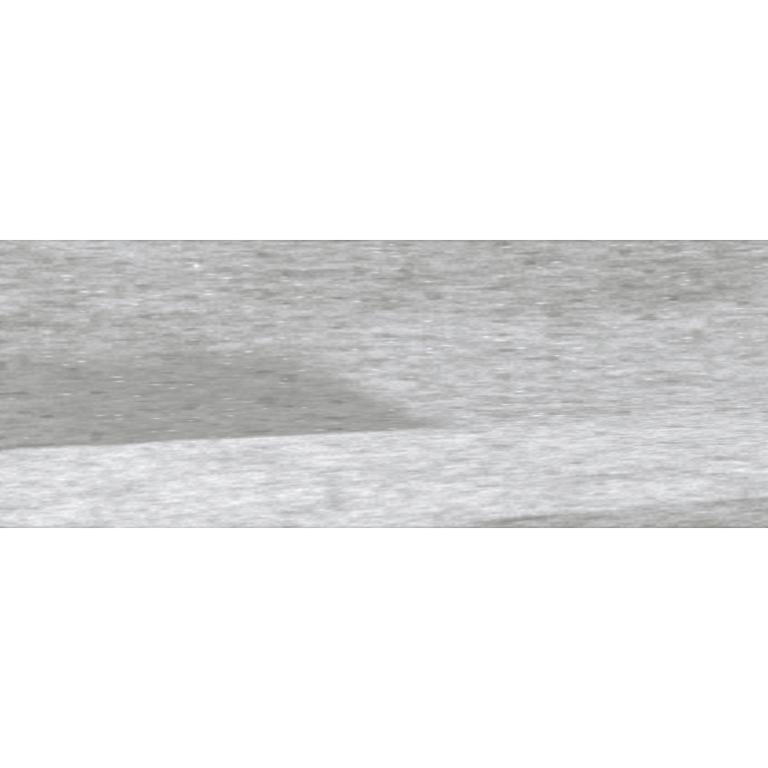
A WebGL 2 fragment shader for this texture:

```glsl
#version 300 es
precision highp float;
// A wide strip of pale grey timber across a white ground.
// Soft tonal zones (heartwood tongue, pale sapwood, corner wedge) carry
// stretched value noise for the grain and scattered bright flecks.
uniform vec2 u_resolution;
out vec4 fragColor;

float hash(vec2 p) {
    vec3 q = fract(vec3(p.xyx) * 0.1031);
    q += dot(q, q.yzx + 33.33);
    return fract((q.x + q.y) * q.z);
}

float noise(vec2 p) {
    vec2 i = floor(p), f = fract(p);
    f = f * f * (3.0 - 2.0 * f);
    return mix(mix(hash(i), hash(i + vec2(1, 0)), f.x),
               mix(hash(i + vec2(0, 1)), hash(i + vec2(1, 1)), f.x), f.y);
}

// Noise centred on zero, summed over three octaves.
float fbm(vec2 p) {
    float sum = 0.0, gain = 0.5;
    for (int i = 0; i < 3; i++) {
        sum += gain * (noise(p) - 0.5);
        p = p * 2.03 + 17.7;
        gain *= 0.55;
    }
    return sum;
}

// Soft elliptical patch, one at its centre.
float patchAt(vec2 p, vec2 centre, vec2 radius) {
    vec2 d = (p - centre) / radius;
    return exp(-dot(d, d));
}

// Short bright dashes, at most one in each stretched cell.
float flecks(vec2 p) {
    vec2 grid = p * vec2(42.0, 190.0);
    vec2 cell = floor(grid);
    float chance = hash(cell + 51.0);
    vec2 centre = 0.35 + 0.3 * vec2(hash(cell + 7.0), hash(cell + 23.0));
    vec2 d = (fract(grid) - centre) / vec2(0.14 + 0.18 * hash(cell + 3.0), 0.24);
    return smoothstep(0.84, 1.0, chance) * exp(-dot(d, d));
}

void main() {
    vec2 uv = gl_FragCoord.xy / u_resolution;
    float pixel = 1.0 / u_resolution.y;

    // Grain direction: rises to the right, more strongly in the sapwood.
    vec2 g = uv;
    g.y -= uv.x * mix(0.055, 0.012, smoothstep(0.40, 0.50, uv.y));
    g.y += 0.006 * fbm(uv * vec2(5.0, 14.0));
    float wobble = 0.014 * fbm(g * vec2(9.0, 80.0));
    float y = uv.y + wobble;

    // Upper wood with broad, drawn-out clouds.
    float tone = 0.715 + 0.11 * fbm(g * vec2(5.0, 38.0));
    tone -= 0.055 * patchAt(uv, vec2(0.88, 0.625), vec2(0.10, 0.022));
    tone -= 0.050 * patchAt(uv, vec2(0.04, 0.578), vec2(0.06, 0.006));
    tone -= 0.050 * patchAt(uv, vec2(0.21, 0.588), vec2(0.05, 0.005));
    tone += 0.030 * patchAt(uv, vec2(0.15, 0.675), vec2(0.30, 0.014));

    // Lighter figure opening towards the right.
    float lens = smoothstep(0.38, 0.52, uv.x + 4.0 * wobble)
               * smoothstep(0.59, 0.555, y - 0.025 * uv.x);
    tone = mix(tone, 0.765 + 0.07 * fbm(g * vec2(6.0, 55.0) + 9.0), lens);

    // Dark tongue, narrowing to a tip just above the sapwood.
    float tongueTop = 0.535 - 0.095 * smoothstep(0.33, 0.62, uv.x);
    float tongue = smoothstep(0.018, -0.014, y - tongueTop)
                 * smoothstep(0.65, 0.52, uv.x)
                 * mix(0.75, 1.0, smoothstep(0.0, 0.2, uv.x));
    tone = mix(tone, 0.635, tongue);

    // Pale sapwood; its edge softens to the right.
    float edge = 0.414 + 0.055 * uv.x - 0.012 * uv.x * uv.x;
    float blur = mix(0.003, 0.018, smoothstep(0.45, 0.9, uv.x));
    float sap = smoothstep(blur, -blur, uv.y + 0.3 * wobble - edge);
    float sapTone = 0.852 - 0.035 * smoothstep(0.4, 1.0, uv.x)
                  + 0.10 * fbm(g * vec2(7.0, 45.0) + 31.0);
    tone = mix(tone, sapTone, sap);

    // Grey wedge in the lower right corner.
    float wedgeTop = 0.317 + 0.09 * (uv.x - 0.58);
    float wedge = smoothstep(0.003, -0.003, uv.y + 0.2 * wobble - wedgeTop)
                * smoothstep(0.52, 0.66, uv.x);
    tone = mix(tone, 0.70, wedge);

    // Long fibres, shorter fibres and a fine tooth.
    float calm = 1.0 - 0.45 * tongue * (1.0 - sap);
    tone += calm * 0.14 * fbm(g * vec2(20.0, 170.0));
    tone += calm * 0.10 * (noise(g * vec2(65.0, 280.0) + 5.0) - 0.5);
    tone += calm * 0.06 * (noise(g * vec2(210.0, 370.0)) - 0.5);
    tone -= 0.07 * smoothstep(0.72, 0.95, noise(g * vec2(32.0, 160.0) + 80.0));
    tone += 0.14 * flecks(g) * (1.0 - 0.5 * sap);
    tone += 0.22 * patchAt(uv, vec2(0.255, 0.654), vec2(0.004, 0.003));

    // Thin shaded rims, then a faint warm-to-cool tint by brightness.
    float inside = min(uv.y - 0.3125, 0.6875 - uv.y);
    tone -= 0.10 * smoothstep(0.0035, 0.0, inside);
    tone = clamp(tone, 0.5, 0.97);
    float cool = mix(-0.008, 0.013, smoothstep(0.64, 0.82, tone));
    vec3 wood = vec3(tone, tone + 0.002, tone + cool);

    float mask = smoothstep(-0.7 * pixel, 0.7 * pixel, inside);
    fragColor = vec4(mix(vec3(1.0), wood, mask), 1.0);
}
```
